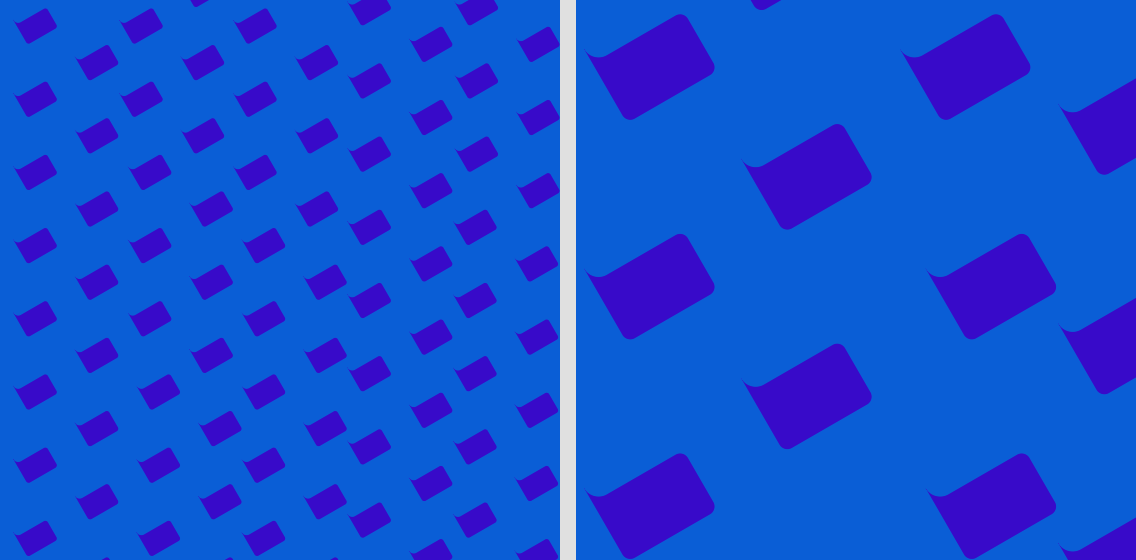
Left: the whole. Right: its middle third, enlarged.
Write a Shadertoy shader that draws this pattern.

```glsl
// Staggered columns of tilted purple flags with a curled corner on blue.

// Box between corners lo and hi, with corners rounded by r.
float boxDistance(vec2 p, vec2 lo, vec2 hi, float r) {
    vec2 d = abs(p - 0.5 * (lo + hi)) - 0.5 * (hi - lo) + r;
    return length(max(d, 0.0)) + min(max(d.x, d.y), 0.0) - r;
}

// Flag with its pointed tip at the origin; y runs down the page.
float flagDistance(vec2 p) {
    vec2 q = vec2(0.866 * p.x - 0.5 * p.y, 0.5 * p.x + 0.866 * p.y);
    float curl = 0.0099;

    // Only the corner below the tip stays square.
    float radius = (q.x < 0.02 && q.y < 0.03) ? 0.0 : 0.0054;
    float body = boxDistance(q, vec2(0.0, curl), vec2(0.0625, 0.0509), radius);

    // Concave flare from the left edge to the top edge.
    float flare = boxDistance(q, vec2(0.0), vec2(curl, 0.03), 0.0);
    flare = max(flare, curl - length(q - vec2(curl, 0.0)));
    return min(body, flare);
}

// Left position of a column pair; some pairs step sideways down the page.
float pairLeft(int pair, float row) {
    float lower = step(2.5, row);
    if (pair == 0) return 0.0238;
    if (pair == 1) return 0.2129 + 0.0155 * floor((row + 1.0) / 3.0);
    if (pair == 2) return 0.4164 + 0.0153 * lower;
    if (pair == 3) return 0.6204;
    return 0.8118 - 0.0026 * lower;
}

void mainImage(out vec4 fragColor, in vec2 fragCoord) {
    vec2 page = fragCoord / iResolution.y;
    page.y = 1.0 - page.y;

    const float pitch = 0.1307;
    float dist = 1.0;

    // Five pairs of columns; the second of each pair drops by half a row.
    for (int pair = 0; pair < 5; pair++) {
        for (int side = 0; side < 2; side++) {
            float second = float(side);
            float top = 0.0358 + 0.5 * pitch * second;
            if (pair > 2) top -= 0.25 * pitch;

            float row = floor((page.y - top - 0.0104) / pitch + 0.5);
            if (row < 0.0 && pair != 1) continue;

            vec2 tip = vec2(pairLeft(pair, row) + 0.1098 * second, top + row * pitch);
            dist = min(dist, flagDistance(page - tip));
        }
    }

    float pixel = 1.0 / iResolution.y;
    float coverage = 1.0 - smoothstep(-0.6 * pixel, 0.6 * pixel, dist);
    vec3 blue = vec3(0.04, 0.37, 0.84);
    vec3 purple = vec3(0.22, 0.04, 0.79);
    fragColor = vec4(mix(blue, purple, coverage), 1.0);
}
```
